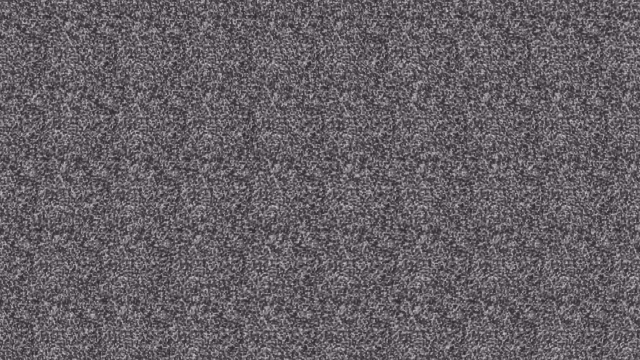
This pattern is drawn by a WebGL 2 fragment shader. Its source:

```glsl
#version 300 es
precision highp float;
// Fine grey-mauve speckle built from one square tile of soft cellular grain.
// The tile repeats in gently bending columns; faint dark patches mark each
// repeat, and a few grains are redrawn so that no two repeats are identical.

#define REPEATS_ACROSS 9.0   // tiles over the canvas width
#define GRAINS 54.0          // grains along one tile side
#define SOFTNESS 2.3         // falloff of each grain
#define CONTRAST 1.5         // strength of the speckle
#define SKEW 0.7             // stretches pale grains, compresses dark ones
#define BRIGHTNESS 0.49      // mean position between DARK and PALE
#define PATCH_DEPTH 0.10     // darkness of the repeating patches
#define BEND 0.09            // sideways wander of columns, in tiles
#define WEAR 0.12            // share of grains that differ per repeat
#define DARK vec3(0.18, 0.16, 0.18)
#define PALE vec3(0.60, 0.58, 0.60)

uniform vec2 u_resolution;
out vec4 fragColor;

const float TAU = 6.2831853;

// Integer hash: three independent values from 0 to 1.
vec3 hash3(vec2 cell, float seed) {
    uvec3 v = uvec3(ivec3(vec3(cell, seed)) + 4096);
    v = v * 1664525u + 1013904223u;
    v.x += v.y * v.z; v.y += v.z * v.x; v.z += v.x * v.y;
    v ^= v >> 16u;
    v.x += v.y * v.z; v.y += v.z * v.x; v.z += v.x * v.y;
    return vec3(v >> 8u) / 16777216.0;
}

// Jittered grains, each with a random tone, blended by distance.
float grainTone(vec2 tilePos) {
    vec2 p = tilePos * GRAINS;
    vec2 base = floor(p);
    float total = 0.0, weight = 0.0;
    for (int y = -1; y <= 1; y++) {
        for (int x = -1; x <= 1; x++) {
            vec2 cell = base + vec2(x, y);
            vec2 repeatId = floor((cell + 0.5) / GRAINS);
            vec2 local = cell - GRAINS * repeatId;
            vec3 grain = hash3(local, 7.0);
            vec3 fresh = hash3(local, 31.0 + repeatId.x + 16.0 * repeatId.y);
            float tone = fresh.x < WEAR ? fresh.y : grain.z;
            vec2 offset = cell + 0.2 + 0.6 * grain.xy - p;
            float w = exp(-SOFTNESS * dot(offset, offset));
            total += w * tone;
            weight += w;
        }
    }
    return total / max(weight, 0.0001);
}

// Layered sines with the tile's period: dark columns broken into patches.
float patchShade(vec2 tilePos) {
    vec2 a = tilePos * TAU;
    float column = 0.5 + 0.5 * cos(a.x + 0.5 * sin(a.y));
    float broken = 0.6 + 0.25 * sin(a.y + 2.0 * sin(a.x))
                       + 0.15 * sin(3.0 * a.y + 2.0 * a.x);
    return column * column * broken;
}

void main() {
    vec2 p = gl_FragCoord.xy / u_resolution.x * REPEATS_ACROSS;

    // Slow sideways drift of the columns
    p.x += BEND * (sin(p.y * 1.1 + p.x * 0.35) + 0.5 * sin(p.x * 0.8 - p.y * 0.6));
    p.x -= 0.45;

    // Speckle and patches
    float grain = grainTone(p) - 0.5;
    float tone = BRIGHTNESS + CONTRAST * grain * (1.0 + SKEW * grain);
    tone += PATCH_DEPTH * (0.25 - patchShade(p));

    fragColor = vec4(clamp(mix(DARK, PALE, tone), 0.0, 1.0), 1.0);
}
```
